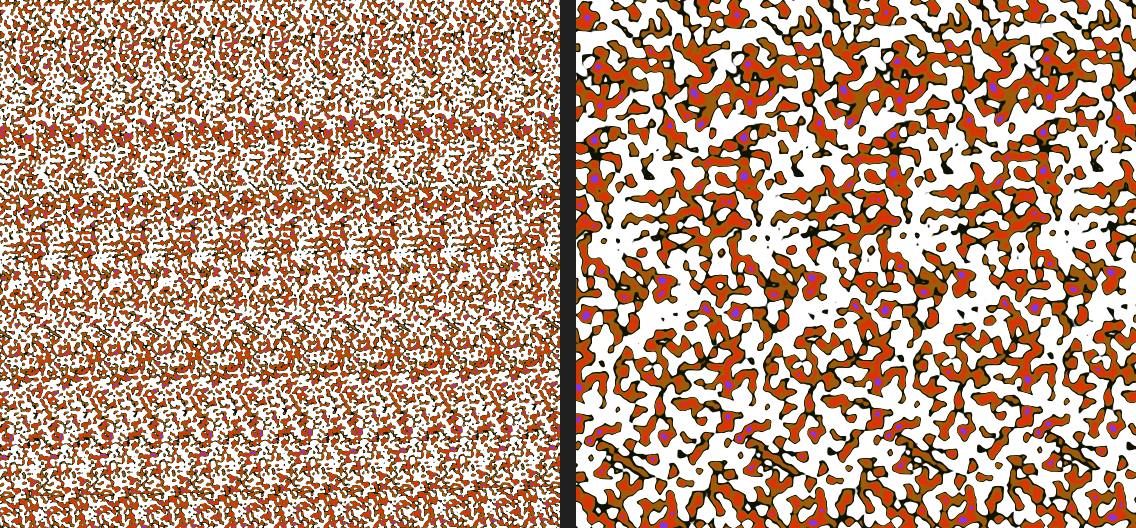
Left, the full canvas; right, a detail of the centre.
Write a WebGL 1 fragment shader that draws this pattern.

```glsl
precision highp float;
// Sheared columns of small outlined, wormy blobs: a fine speckled repeat with faint row banding.

uniform vec2 u_resolution;

const float REPEATS = 11.23;   // repeats across the canvas width
const float CELLS = 22.0;      // noise cells in one repeat
const float TILT = 0.018;      // rise of the rows per unit across
const float FOOTPRINT = 0.85;  // antialiasing width in pixels
const int GRID = 3;            // antialiasing samples per axis

vec3 hash3(vec2 cell) {
  vec3 p = fract(cell.xyx * vec3(0.1031, 0.1030, 0.0973));
  p += dot(p, p.yxz + 33.33);
  return fract((p.xxy + p.yzz) * p.zyx);
}

// Signed round bumps on jittered cell points, periodic in x.
float blobField(vec2 p, float period) {
  vec2 base = floor(p);
  float sum = 0.0;
  for (int j = -1; j <= 1; j++) {
    for (int i = -1; i <= 1; i++) {
      vec2 cell = base + vec2(float(i), float(j));
      vec3 rnd = hash3(vec2(mod(cell.x, period), cell.y) + 7.0);
      vec2 toPoint = cell + 0.2 + 0.6 * rnd.xy - p;
      float bump = max(0.0, 1.0 - dot(toPoint, toPoint) / 1.44);
      sum += (2.0 * rnd.z - 1.0) * bump * bump;
    }
  }
  return sum;
}

// Density of the speckle from row to row.
float rowBands(float y) {
  return 0.04 * sin(y * 4.1 + 0.6) + 0.04 * sin(y * 9.7 + 2.0)
       + 0.04 * sin(y * 23.0 + 1.3);
}

// Slow changes that keep neighbouring repeats from being identical.
float wear(vec2 p) {
  return 0.04 * sin(p.x * 7.3 + 3.0 * sin(p.y * 5.1))
       + 0.04 * sin(p.y * 17.0 - p.x * 11.9);
}

// Contour colours, from bare ground up to the blob cores.
vec3 contourColor(float level, float outline) {
  const float SOFT = 0.04;
  vec3 color = vec3(1.0);
  color = mix(color, vec3(0.06, 0.07, 0.01), smoothstep(-SOFT, SOFT, level));
  color = mix(color, vec3(0.61, 0.36, 0.04), smoothstep(-SOFT, SOFT, level - outline));
  color = mix(color, vec3(0.86, 0.20, 0.01), smoothstep(-SOFT, SOFT, level - 0.61));
  color = mix(color, vec3(0.50, 0.22, 0.90), smoothstep(-SOFT, SOFT, level - 1.2));
  return color;
}

vec3 pattern(vec2 p) {
  p.y -= TILT * p.x;
  float outline = 0.25 + 0.07 * sin(p.y * 13.0 + 2.0 * sin(p.x * 6.2832));
  float level = blobField(p * CELLS, CELLS);
  return contourColor(level + rowBands(p.y) + wear(p), outline);
}

void main() {
  vec3 total = vec3(0.0);
  for (int j = 0; j < GRID; j++) {
    for (int i = 0; i < GRID; i++) {
      vec2 offset = (vec2(float(i), float(j)) + 0.5) / float(GRID) - 0.5;
      vec2 pixel = gl_FragCoord.xy + FOOTPRINT * offset;
      total += pattern(pixel / u_resolution.x * REPEATS);
    }
  }
  gl_FragColor = vec4(total / float(GRID * GRID), 1.0);
}
```
